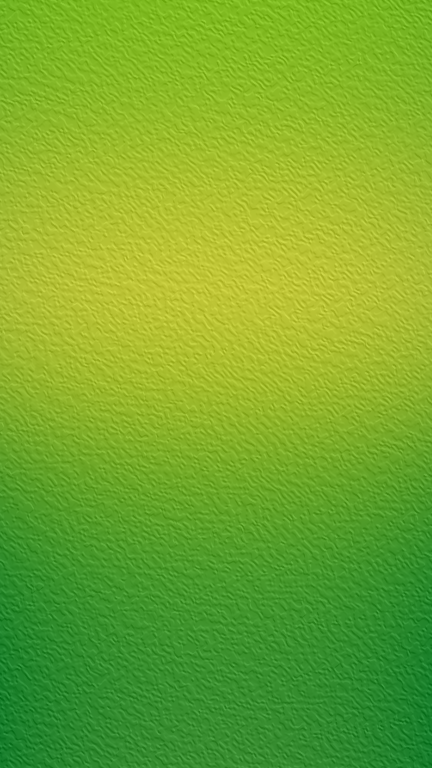
A Shadertoy shader for this background:

```glsl
// Embossed paper under a soft vertical gradient: lime, a yellow band, deep green.
// Evenly spaced colour stops are blended smoothly, the sides are tinted darker,
// and the slope of a warped noise height field lights the fine diagonal grain.

const int STOP_COUNT = 9;
const vec3 STOPS[STOP_COUNT] = vec3[](   // bottom to top
    vec3(0.22, 0.55, 0.19),
    vec3(0.22, 0.56, 0.18),
    vec3(0.28, 0.60, 0.17),
    vec3(0.43, 0.66, 0.15),
    vec3(0.65, 0.74, 0.17),
    vec3(0.77, 0.78, 0.22),
    vec3(0.69, 0.76, 0.19),
    vec3(0.55, 0.73, 0.15),
    vec3(0.49, 0.73, 0.12));

const vec3  SIDE_GREEN   = vec3(0.01, 0.46, 0.16);
const float SIDE_LOW     = 0.65;   // side tint at the bottom
const float SIDE_HIGH    = 0.12;   // side tint in the upper half
const float GRAIN_CELLS  = 190.0;  // grain cells across the width
const float GRAIN_LIGHT  = 0.078;  // strength of the relief
const float GRAIN_ANGLE  = -0.75;  // direction of the ridges, falling to the right
const float GRAIN_LENGTH = 1.7;    // ridge length over ridge width
const float GRAIN_WARP   = 1.3;    // wandering of the ridges
const vec2  LIGHT_STEP   = vec2(0.14, 0.36);

float hash(vec2 p) {
    return fract(sin(dot(p, vec2(127.1, 311.7))) * 43758.5453);
}

float valueNoise(vec2 p) {
    vec2 cell = floor(p);
    vec2 f = fract(p);
    f = f * f * (3.0 - 2.0 * f);
    float low  = mix(hash(cell), hash(cell + vec2(1.0, 0.0)), f.x);
    float high = mix(hash(cell + vec2(0.0, 1.0)), hash(cell + 1.0), f.x);
    return mix(low, high, f.y);
}

// Height of the paper: flat plateaus with steep diagonal rims.
float paperHeight(vec2 p) {
    vec2 warp = vec2(valueNoise(p * 0.37), valueNoise(p * 0.37 + 41.0));
    p += GRAIN_WARP * (warp - 0.5);
    vec2 along = vec2(cos(GRAIN_ANGLE), sin(GRAIN_ANGLE));
    vec2 across = vec2(-along.y, along.x);
    vec2 q = vec2(dot(p, along) / GRAIN_LENGTH, dot(p, across));
    return smoothstep(0.2, 0.8, valueNoise(q));
}

vec3 gradient(float y) {
    float t = clamp(y, 0.0, 1.0) * float(STOP_COUNT - 1);
    int i = min(int(t), STOP_COUNT - 2);
    return mix(STOPS[i], STOPS[i + 1], t - float(i));
}

// Averages neighbouring samples to round off the colour stops.
vec3 smoothGradient(float y) {
    return 0.25 * (gradient(y - 0.04) + 2.0 * gradient(y) + gradient(y + 0.04));
}

void mainImage(out vec4 fragColor, in vec2 fragCoord) {
    vec2 uv = fragCoord / iResolution.xy;

    // Base colour with darker sides, strongest near the bottom
    float side = pow(abs(2.0 * uv.x - 1.0), 2.2);
    float sideTint = mix(SIDE_LOW, SIDE_HIGH, smoothstep(0.0, 0.6, uv.y));
    vec3 color = mix(smoothGradient(uv.y), SIDE_GREEN, side * sideTint);

    // Relief lit from above, across the ridges
    vec2 p = fragCoord / iResolution.x * GRAIN_CELLS;
    float slope = paperHeight(p - LIGHT_STEP) - paperHeight(p + LIGHT_STEP);
    color += GRAIN_LIGHT * slope;

    fragColor = vec4(clamp(color, 0.0, 1.0), 1.0);
}
```
